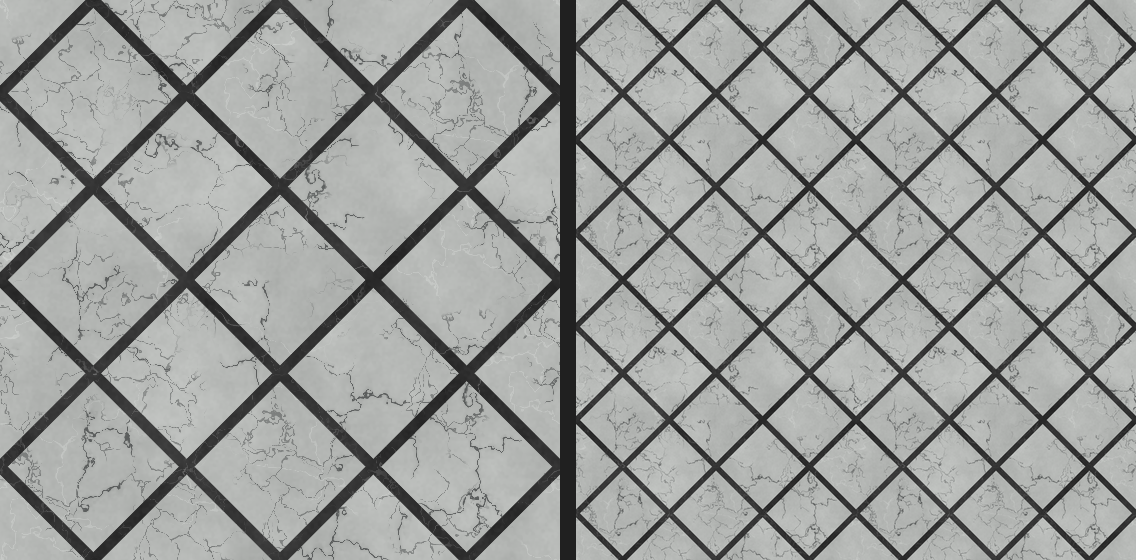
Left: one tile. Right: repeated 2 by 2.
This pattern is drawn by a three.js fragment shader. Its source:

```glsl
// Pale cracked marble laid as diagonal square tiles between dark stone strips,
// three repeats each way. Wrapped cellular noise gives the clouding and the
// jagged cracks; every tile shows its own shifted cut of the stone.
varying vec2 vUv;

// Random pair for a cell, wrapped so the noise repeats after `period` cells.
vec2 cellHash(vec2 cell, float period) {
  cell = floor(mod(cell + 0.5, period));
  return fract(sin(vec2(dot(cell, vec2(127.1, 311.7)),
                        dot(cell, vec2(269.5, 183.3)))) * 43758.5);
}

vec2 cellPoint(vec2 cell, float period) {
  return cell + 0.15 + 0.7 * cellHash(cell, period);
}

// Soft cellular noise: two random channels blended between nearby cells.
vec2 clouds(vec2 p, float frequency) {
  float period = 3.0 * frequency;
  p *= frequency;
  vec2 sum = vec2(0.0005);
  float total = 0.001;
  for (int j = -1; j <= 1; j++) {
    for (int i = -1; i <= 1; i++) {
      vec2 cell = floor(p) + vec2(i, j);
      float w = 1.0 - smoothstep(0.0, 1.15, distance(p, cellPoint(cell, period)));
      w *= w;
      sum += w * cellHash(cell.yx + 7.0, period);
      total += w;
    }
  }
  return sum / total;
}

// Distance to the border between the two nearest cells.
float cellBorder(vec2 p, float frequency) {
  p *= frequency;
  vec2 nearest = vec2(8.0), second = vec2(8.0);
  for (int j = -1; j <= 1; j++) {
    for (int i = -1; i <= 1; i++) {
      vec2 r = cellPoint(floor(p) + vec2(i, j), 3.0 * frequency) - p;
      if (dot(r, r) < dot(nearest, nearest)) {
        second = nearest;
        nearest = r;
      } else if (dot(r, r) < dot(second, second)) {
        second = r;
      }
    }
  }
  vec2 across = second - nearest;
  return 0.5 * dot(nearest + second, across) / max(length(across), 0.001) / frequency;
}

float line(float dist, float width) {
  return 1.0 - smoothstep(0.2 * width, width, dist);
}

void main() {
  vec2 p = vUv * 3.0;

  // Diagonal lattice: strips run where either coordinate is half-way.
  vec2 diagonal = vec2(p.x + p.y, p.x - p.y);
  vec2 toStrip = abs(fract(diagonal) - 0.5);
  float stripDist = min(toStrip.x, toStrip.y);
  float strip = 1.0 - smoothstep(0.038, 0.046, stripDist);

  // Each tile takes a different cut; the strips share one.
  vec2 tile = floor(diagonal + 0.5);
  vec2 tileRandom = cellHash(vec2(tile.x + tile.y, tile.x - tile.y), 6.0);
  vec2 q = p + 3.0 * tileRandom * step(0.042, stripDist);

  // Layered clouding, whose finer layers also bend the cracks.
  vec2 broad = clouds(q, 2.0);
  vec2 medium = clouds(q, 6.0);
  vec2 fine = clouds(q, 20.0);
  vec2 grain = clouds(q, 60.0);
  vec2 bent = q + 0.16 * (medium - 0.5) + 0.065 * (fine - 0.5) + 0.022 * (grain - 0.5);

  // Cracks fade in and out along their length.
  vec2 patches = clouds(q + 1.37, 4.0);
  float mainFade = smoothstep(0.43, 0.70, patches.x + 0.08 * (tileRandom.x - 0.5));
  float fineFade = smoothstep(0.50, 0.75, patches.y);
  float mainDist = cellBorder(bent, 3.0);
  float fineDist = cellBorder(bent + 0.71, 5.0);
  float crack = line(mainDist, 0.004 + 0.006 * mainFade * fine.x) * sqrt(mainFade);
  crack = max(crack, 0.6 * line(fineDist, 0.006) * fineFade);
  float halo = line(mainDist, 0.035) * mainFade;
  float wisp = line(cellBorder(bent + 1.9, 2.0), 0.007) * smoothstep(0.5, 0.7, broad.y);

  // Pale marble.
  float mottle = 0.5 * broad.x + 0.3 * medium.y + 0.2 * fine.y - 0.5;
  vec3 marble = vec3(0.71, 0.72, 0.71) + 0.11 * mottle + 0.02 * (grain.x - 0.5);
  marble += 0.05 * wisp - 0.025 * halo;
  marble = mix(marble, vec3(0.30, 0.31, 0.31), 0.85 * crack);

  // Dark strips with faint light veins.
  vec3 dark = vec3(0.195) + 0.13 * mottle + 0.03 * (grain.y - 0.5);
  dark += 0.22 * crack * fine.x + 0.08 * wisp;

  gl_FragColor = vec4(mix(marble, dark, strip), 1.0);
}
```
